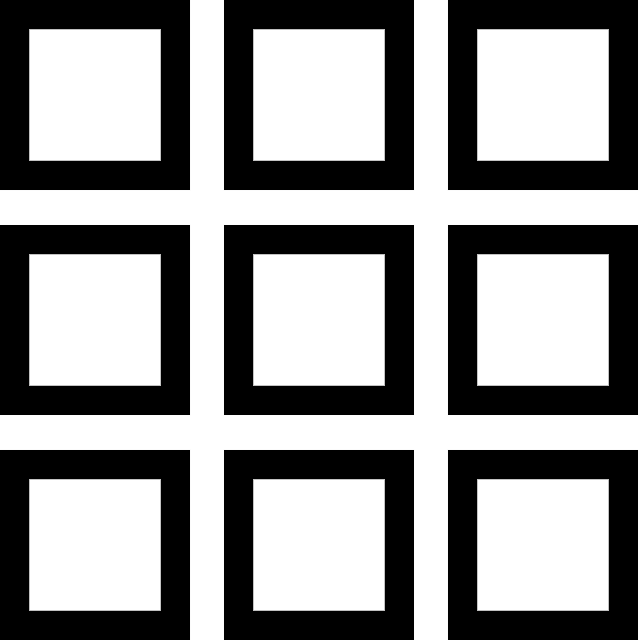
Give the GLSL for this pattern, as a Shadertoy shader.

```glsl
// Draws a three by three grid of black square frames on white.
// The outer frames touch the canvas edges; each frame is the band around
// a square's Chebyshev distance, smoothed over one pixel.

#define GRID_COUNT 3.0      // frames across and down
#define FRAME_SIZE 0.2969   // outer side, in canvas heights
#define FRAME_WIDTH 0.0457  // thickness of the frame line
#define INK vec3(0.0)
#define PAPER vec3(1.0)

// Signed distance to a square outline lying inside the given outer side.
float squareFrame(vec2 p, float side, float thickness) {
    float radius = max(abs(p.x), abs(p.y));
    return abs(radius - 0.5 * (side - thickness)) - 0.5 * thickness;
}

// Position relative to the centre of the nearest frame in the grid.
vec2 repeatGrid(vec2 p, vec2 pitch) {
    float last = GRID_COUNT - 1.0;
    vec2 start = -0.5 * last * pitch;
    vec2 cell = clamp(floor((p - start) / pitch + 0.5), 0.0, last);
    return p - start - cell * pitch;
}

void mainImage(out vec4 fragColor, in vec2 fragCoord) {
    // Canvas heights, centred
    float pixel = 1.0 / iResolution.y;
    vec2 canvas = iResolution.xy * pixel;
    vec2 p = fragCoord * pixel - 0.5 * canvas;

    // Spread the frames from edge to edge
    vec2 pitch = (canvas - FRAME_SIZE) / (GRID_COUNT - 1.0);
    float dist = squareFrame(repeatGrid(p, pitch), FRAME_SIZE, FRAME_WIDTH);

    // One-pixel edge coverage
    float coverage = clamp(0.5 - dist / pixel, 0.0, 1.0);
    fragColor = vec4(mix(PAPER, INK, coverage), 1.0);
}
```
